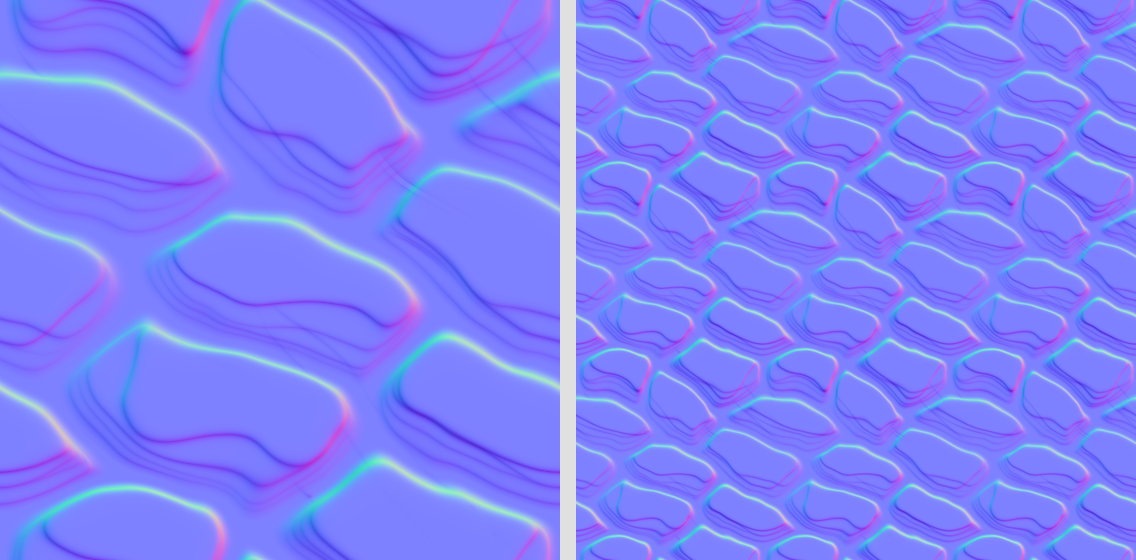
Left, the tile; right, the same tile 3 across and 3 down.
Give the GLSL for this texture map, as a WebGL 2 fragment shader.

```glsl
#version 300 es
precision highp float;

uniform vec2 u_resolution;
out vec4 fragColor;

// Stone layout: jittered sites on a slanted lattice with whole-number rows
const vec2 ROW_A = vec2(2.0, 3.0);
const vec2 ROW_B = vec2(2.0, -1.0);
const float STONES = 8.0;
const float SKEW = 0.27;
const float JITTER = 0.68;
const float WARP_BROAD = 0.085;
const float WARP_FINE = 0.012;

// Stone shape: four nested ledges that meet on the uphill side
const float GAP = 0.02;
const float ROUNDING = 0.018;
const vec4 SPREAD = vec4(0.085, 0.052, 0.025, 0.0);
const vec2 DOWNHILL = vec2(-0.3, -0.954);

// Relief of the ledges
const vec4 CORE_SLOPE = vec4(0.8, 0.42, 0.27, 0.25);
const vec4 HALO_SLOPE = vec4(0.08, 0.05, 0.05, 0.07);
const float CORE_WIDTH = 0.0042;
const float HALO_INSIDE = 0.01;
const float HALO_OUTSIDE = 0.026;

// Thin creases, mostly on the lower ledges
const vec2 CREASE_GRID = vec2(3.0, 9.0);
const float CREASE_SLOPE = 0.35;
const float CREASE_WIDTH = 0.0035;

const vec3 LEVEL_COLOR = vec3(0.495, 0.507, 0.5);
const float STEP = 0.0015;

vec3 hash(vec2 cell, uint seed) {
    uvec3 v = uvec3(uvec2(cell + 0.5), seed) * 1664525u + 1013904223u;
    v.x += v.y * v.z; v.y += v.z * v.x; v.z += v.x * v.y;
    v ^= v >> 16u;
    v.x += v.y * v.z; v.y += v.z * v.x; v.z += v.x * v.y;
    return vec3(v >> 8u) / 16777216.0;
}

// Value noise that wraps over the unit square
vec3 noise(vec2 uv, vec2 period, uint seed) {
    vec2 p = uv * period, cell = floor(p), f = p - cell;
    f = f * f * f * (f * (f * 6.0 - 15.0) + 10.0);
    vec2 lo = mod(cell, period), hi = mod(cell + 1.0, period);
    return mix(mix(hash(lo, seed), hash(vec2(hi.x, lo.y), seed), f.x),
               mix(hash(vec2(lo.x, hi.y), seed), hash(hi, seed), f.x), f.y);
}

// Identity of a lattice cell, equal for all its copies in the tiling
vec2 stoneId(vec2 cell) {
    vec2 scaled = vec2(ROW_B.y * cell.x - ROW_A.y * cell.y,
                       ROW_A.x * cell.y - ROW_B.x * cell.x);
    return mod(scaled, STONES);
}

vec2 site(vec2 cell) {
    return cell + 0.5 + JITTER * (hash(stoneId(cell), 11u).xy - 0.5);
}

vec2 warp(vec2 uv) {
    uv += WARP_BROAD * (noise(uv, vec2(4.0), 1u).xy - 0.5);
    return uv + WARP_FINE * (noise(uv, vec2(13.0), 2u).xy - 0.5);
}

vec2 toLattice(vec2 uv) {
    uv = warp(uv);
    return vec2(dot(ROW_A, uv), dot(ROW_B, uv));
}

// Skewed metric, which turns the cells into hexagons
vec2 lower(vec2 v) { return v - SKEW * v.yx; }

vec2 nearestStone(vec2 q) {
    vec2 base = floor(q), best = base;
    float nearest = 1e3;
    for (int i = 0; i < 25; i++) {
        vec2 cell = base + vec2(i % 5 - 2, i / 5 - 2);
        vec2 delta = site(cell) - q;
        float d = dot(delta, lower(delta));
        if (d < nearest) { nearest = d; best = cell; }
    }
    return best;
}

// Distances to the four ledges of one stone, positive inside
vec4 ledges(vec2 uv, vec2 stone) {
    vec2 q = toLattice(uv), home = site(stone);
    vec4 spread = SPREAD * vec4(0.3 + 1.2 * noise(uv, vec2(5.0), 3u), 0.0);
    vec4 total = vec4(0.0);
    for (int i = 0; i < 25; i++) {
        if (i == 12) continue;
        vec2 delta = site(stone + vec2(i % 5 - 2, i / 5 - 2)) - home;
        vec2 axis = lower(delta);
        vec2 normal = axis.x * ROW_A + axis.y * ROW_B;
        float edge = dot(home + 0.5 * delta - q, axis) / length(normal);
        float down = smoothstep(-0.2, 0.95, dot(normalize(normal), DOWNHILL));
        total += exp(-(edge - GAP - spread * down) / ROUNDING);
    }
    return -ROUNDING * log(total);
}

float creaseField(vec2 uv) {
    uv = warp(uv);
    return noise(vec2(uv.x, uv.y + uv.x), CREASE_GRID, 5u).x - 0.5;
}

void main() {
    vec2 uv = gl_FragCoord.xy / u_resolution;
    vec2 dx = vec2(STEP, 0.0), dy = vec2(0.0, STEP);
    vec2 stone = nearestStone(toLattice(uv));
    vec3 patches = noise(uv, vec2(5.0), 7u);

    // Ledge slopes, each ledge fading in and out along its length
    vec4 d = ledges(uv, stone);
    vec4 gx = (ledges(uv + dx, stone) - d) / STEP;
    vec4 gy = (ledges(uv + dy, stone) - d) / STEP;
    vec4 strength = vec4(0.85, 0.3 + 1.3 * patches);
    vec2 slope = vec2(0.0);
    for (int k = 0; k < 4; k++) {
        vec2 inward = vec2(gx[k], gy[k]);
        inward /= max(length(inward), 0.3);
        float core = exp(-abs(d[k]) / CORE_WIDTH);
        float halo = exp(-abs(d[k]) / (d[k] > 0.0 ? HALO_INSIDE : HALO_OUTSIDE));
        slope -= inward * strength[k] * (CORE_SLOPE[k] * core + HALO_SLOPE[k] * halo);
    }
    slope *= 0.6 + 0.6 * hash(stoneId(stone), 13u).z;
    slope *= smoothstep(-GAP, -0.3 * GAP, d.w);

    // Crease slopes, kept where they run nearly level
    float c = creaseField(uv);
    vec2 rise = vec2(creaseField(uv + dx) - c, creaseField(uv + dy) - c) / STEP;
    float steepness = max(length(rise), 1.5);
    rise /= steepness;
    float crease = exp(-abs(c) / (steepness * CREASE_WIDTH)) * rise.y * rise.y;
    crease *= smoothstep(0.4, 0.7, patches.y) * mix(1.0, 0.2, smoothstep(-0.01, 0.02, d.x));
    slope += CREASE_SLOPE * crease * rise * (rise.y > 0.0 ? -1.0 : 1.0);

    fragColor = vec4(LEVEL_COLOR + 0.5 * normalize(vec3(slope, 1.0)), 1.0);
}
```
